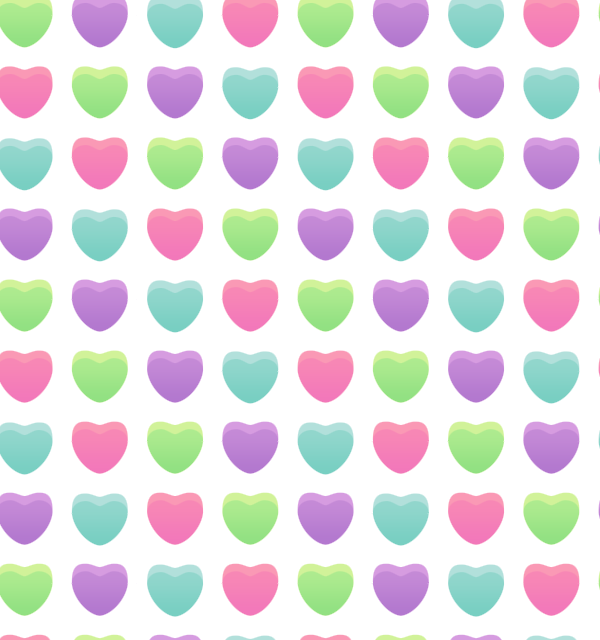
Reproduce this pattern procedurally as a Shadertoy shader.

```glsl
// Layout, in canvas heights
const vec2 PITCH = vec2(0.11758, 0.1110);
const vec2 FIRST_HEART = vec2(0.0384, 0.977);
const float HEART_RADIUS = 0.0437;

// Heart proportions, in heart half-widths
const float LOBE_X = 0.5;
const float TIP_DEPTH = 1.17;
const float TIP_POWER = 1.65;
const float MID_HEIGHT = -0.24;
const float NOTCH_ROUNDING = 0.07;

// Upper outline: lobe height, notch depth, corner power
const vec3 RIM_TOP = vec3(0.69, 0.14, 2.8);
const vec3 FACE_TOP = vec3(0.42, 0.21, 2.1);

// Flavours: green, purple, teal, pink
const vec3 RIM[4] = vec3[4](
    vec3(0.82, 0.95, 0.60), vec3(0.84, 0.61, 0.88),
    vec3(0.70, 0.88, 0.86), vec3(0.98, 0.60, 0.71));
const vec3 FACE_LIGHT[4] = vec3[4](
    vec3(0.68, 0.92, 0.56), vec3(0.77, 0.54, 0.84),
    vec3(0.57, 0.84, 0.80), vec3(0.97, 0.53, 0.71));
const vec3 FACE_DARK[4] = vec3[4](
    vec3(0.57, 0.88, 0.51), vec3(0.70, 0.47, 0.81),
    vec3(0.47, 0.81, 0.76), vec3(0.95, 0.47, 0.73));
const float DROP[4] = float[4](0.0, 0.0, 0.03, 0.0);
const vec3 PAPER = vec3(1.0);

// Superellipse radius minus one: negative inside
float superellipse(vec2 p, float power) {
    p = pow(max(p, 0.0), vec2(power));
    return pow(p.x + p.y + 1e-6, 1.0 / power) - 1.0;
}

// Heart with two lobes above its widest line and a soft tip below
float heart(vec2 p, vec3 top) {
    float side = abs(p.x);
    if (p.y < 0.0) return superellipse(vec2(side, -p.y / TIP_DEPTH), TIP_POWER);
    float toNotch = max(1.0 - length(vec2(side, NOTCH_ROUNDING)) / LOBE_X, 0.0);
    float dip = top.y * toNotch * toNotch * (2.0 - toNotch);
    vec2 lobe = vec2((side - LOBE_X) / (1.0 - LOBE_X), (p.y + dip) / top.x);
    return superellipse(lobe, top.z);
}

float coverage(float field) {
    return clamp(0.5 - field / max(fwidth(field), 1e-5), 0.0, 1.0);
}

void mainImage(out vec4 fragColor, in vec2 fragCoord) {
    // Nearest heart in the grid
    vec2 p = fragCoord / iResolution.y - FIRST_HEART;
    vec2 cell = floor((p - vec2(0.0, MID_HEIGHT * HEART_RADIUS)) / PITCH + 0.5);
    vec2 local = (p - cell * PITCH) / HEART_RADIUS;

    // Flavours run along diagonals
    int flavour = int(mod(cell.x + cell.y, 4.0));
    local.y += DROP[flavour];

    // Shaded face over a pale rim
    float shade = smoothstep(-TIP_DEPTH, FACE_TOP.x, local.y);
    vec3 face = mix(FACE_DARK[flavour], FACE_LIGHT[flavour], shade);
    vec3 candy = mix(RIM[flavour], face, coverage(heart(local, FACE_TOP)));
    vec3 color = mix(PAPER, candy, coverage(heart(local, RIM_TOP)));
    fragColor = vec4(color, 1.0);
}
```
